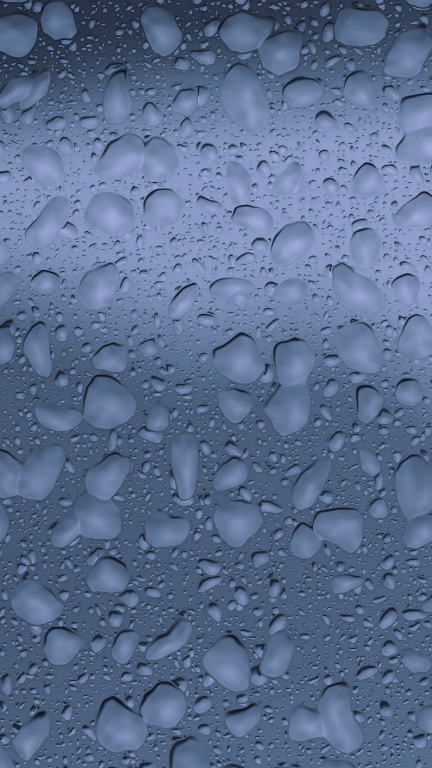
A WebGL 2 fragment shader for this texture:

```glsl
#version 300 es
precision highp float;
precision highp int;
// Water drops of four sizes on a window in front of a dim blue sky.
uniform vec2 u_resolution;
out vec4 fragColor;

vec3 hash3(vec2 cell, int seed) {
    uvec3 v = uvec3(ivec3(ivec2(cell), seed)) * 1664525u + 1013904223u;
    v.x += v.y * v.z; v.y += v.z * v.x; v.z += v.x * v.y;
    v ^= v >> 16u;
    v.x += v.y * v.z; v.y += v.z * v.x; v.z += v.x * v.y;
    return vec3(v >> 8u) / 16777216.0;
}

float noise(vec2 p) {
    vec2 i = floor(p), f = fract(p);
    f = f * f * (3.0 - 2.0 * f);
    float low = mix(hash3(i, 91).x, hash3(i + vec2(1, 0), 91).x, f.x);
    float high = mix(hash3(i + vec2(0, 1), 91).x, hash3(i + vec2(1, 1), 91).x, f.x);
    return mix(low, high, f.y);
}

// Blue ramp: near black, slate, pale lavender
vec3 ramp(float t) {
    vec3 dark = mix(vec3(0.05, 0.06, 0.10), vec3(0.33, 0.42, 0.55), clamp(t * 2.0, 0.0, 1.0));
    return mix(dark, vec3(0.62, 0.67, 0.86), clamp(t * 2.0 - 1.0, 0.0, 1.15));
}

float skyTone(vec2 p, float height) {
    float drift = 0.09 * (noise(p * 2.5 + 7.0) - 0.5);
    float v = height + drift;
    float side = p.x - 0.5;
    return 0.43 + 0.45 * smoothstep(0.46, 0.68, v + 0.12 * side)
         - 0.66 * smoothstep(0.79, 1.01, v - 0.05 * side)
         + 0.05 * smoothstep(0.2, 0.0, v) + 0.06 * side;
}

// Scattered, softly fused ellipses: xy = outward direction scaled by depth,
// z = signed distance, w = radius, both in canvas widths
vec4 dropLayer(vec2 p, float cells, vec2 radii, float density, int seed) {
    vec2 g = p * cells + float(seed) * 3.7;
    g += 0.34 * (vec2(noise(g * 1.7), noise(g * 1.7 + 40.0)) - 0.5);
    g += 0.05 * (vec2(noise(g * 7.0), noise(g * 7.0 + 60.0)) - 0.5);
    vec3 blend = vec3(0.0);
    float total = 1e-9;
    for (int k = 0; k < 9; k++) {
        vec2 cell = floor(g) + vec2(k % 3 - 1, k / 3 - 1);
        vec3 place = hash3(cell, seed), form = hash3(cell, seed + 20);
        if (place.z > density) continue;
        float radius = mix(radii.x, radii.y, form.x);
        float stretch = 1.0 + 0.45 * form.y * form.y;
        float angle = 6.2832 * form.z;
        mat2 turn = mat2(cos(angle), sin(angle), -sin(angle), cos(angle));
        vec2 axes = radius * vec2(stretch, 1.0 / stretch);
        vec2 e = (g - cell - 0.5 - 0.58 * (place.xy - 0.5)) * turn / axes;
        float depth = length(e) + 0.001;
        vec2 slope = e / axes;
        float steep = max(length(slope), 0.001);
        float weight = exp(-26.0 * depth * (depth - 1.0) / steep);
        blend += weight * vec3(turn * slope / steep * depth, radius);
        total += weight;
    }
    return vec4(blend.xy / total, -log(total) / 26.0 / cells, blend.z / total / cells);
}

void main() {
    vec2 p = gl_FragCoord.xy / u_resolution.x;
    float height = gl_FragCoord.y / u_resolution.y;
    float pixel = 0.8 / u_resolution.x;
    float sky = skyTone(p, height);
    float tone = sky;
    float nearest = 1.0;

    // Large to tiny; smaller drops keep clear of larger ones
    for (int i = 0; i < 4; i++) {
        float size = float(i);
        float cells = 7.0 * pow(2.1, size);
        vec2 radii = i == 0 ? vec2(0.21, 0.41) : vec2(0.13, 0.32);
        vec4 drop = dropLayer(p, cells, radii, i == 0 ? 0.95 : 0.72, i + 1);
        float dist = max(drop.z, 0.004 - nearest);
        nearest = min(nearest, drop.z);
        vec2 q = drop.xy;
        vec2 facing = q / max(length(q), 0.01);

        // Lens body: shaded crown, glow low in the drop, faint streaks
        float body = mix(sky, 0.66, 0.52);
        float glow = exp(-3.0 * dot(q - vec2(0.12, -0.3), q - vec2(0.12, -0.3)));
        body += 0.2 * glow - (0.1 + 0.03 * size) * smoothstep(-0.3, 1.0, q.y) - 0.02;
        body += 0.14 * (noise(p * vec2(26.0, 34.0) + q) - 0.5);

        // Dark upper rim, thicker near the bottom, and a thin lit lower rim
        float width = min(0.0055, 0.34 * drop.w) * (1.0 + 0.8 * smoothstep(0.35, 0.0, height));
        float crown = smoothstep(0.05, 0.9, dot(facing, vec2(-0.35, 0.94)));
        float broken = i == 0 ? smoothstep(0.25, 0.65, noise(p * 14.0)) : 0.85;
        float rim = 1.0 - smoothstep(width * 0.3, width * (0.4 + crown), -dist);
        body = mix(body, 0.03, rim * crown * broken);
        float foot = smoothstep(0.1, 0.9, -facing.y);
        body += (0.06 + 0.05 * size) * foot * (1.0 - smoothstep(0.0, width, -dist));

        // Soft contact shade just outside the edge
        float contact = exp(-max(dist, 0.0) / 0.0025);
        tone -= 0.1 * contact * step(0.0, dist) * (0.4 + 0.6 * foot);
        tone = mix(tone, body, 1.0 - smoothstep(-pixel, pixel, dist));
    }
    fragColor = vec4(ramp(tone), 1.0);
}
```
